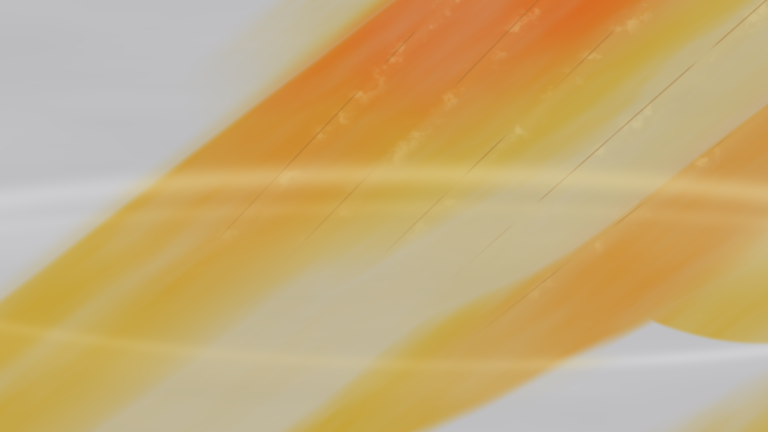
This background is drawn by a WebGL 1 fragment shader. Its source:

```glsl
precision highp float;
// Translucent orange and gold brush bands sweeping diagonally over pale grey.
// Band coverage is measured across (s) and along (t) the stroke; fine creases,
// streaked noise and curved horizontal light arcs are layered on top.

uniform vec2 u_resolution;

#define GREY vec3(0.745, 0.745, 0.755)
#define GOLD vec3(0.775, 0.640, 0.220)
#define ORANGE vec3(0.85, 0.39, 0.13)
#define CREAM vec3(0.89, 0.82, 0.60)
#define WHITE vec3(0.84, 0.84, 0.85)
#define STROKE_DIR vec2(0.793, 0.610)
#define STROKE_START vec2(0.0, 0.306)
#define GRAIN 0.65
#define CREASES 5

float hash(vec2 p) {
  vec3 q = fract(vec3(p.xyx) * 0.1031);
  q += dot(q, q.yzx + 33.33);
  return fract((q.x + q.y) * q.z);
}

float noise(vec2 p) {
  vec2 i = floor(p);
  vec2 f = fract(p);
  f = f * f * (3.0 - 2.0 * f);
  return mix(mix(hash(i), hash(i + vec2(1.0, 0.0)), f.x),
             mix(hash(i + vec2(0.0, 1.0)), hash(i + 1.0), f.x), f.y);
}

float fbm(vec2 p) {
  float sum = 0.0;
  float amp = 0.5;
  for (int i = 0; i < 4; i++) {
    sum += amp * noise(p);
    p = p * 2.03 + 7.1;
    amp *= 0.5;
  }
  return sum;
}

float bell(float x, float width) {
  x /= width;
  return exp(-x * x);
}

// Pigment coverage of all bands, 0 (bare grey) to 1 (full colour)
float coverage(vec2 p, float s, float t) {
  float streak = fbm(vec2(s * 15.0, t * 2.5)) - 0.47;
  float upper = smoothstep(0.4, 1.3, t);
  float rough = s + streak * 0.16;

  // Wide band with a crisp left edge and a feathered right edge
  float mainEnd = mix(0.38, 0.54, upper);
  float feather = mix(0.15, 0.08, upper);
  float mainBand = 0.88 * smoothstep(-0.012, 0.015, s)
                 * (1.0 - smoothstep(mainEnd - feather, mainEnd + feather, rough));
  mainBand *= 1.0 - 0.3 * bell(s - 0.15, 0.03) * (1.0 - smoothstep(0.3, 0.9, t));

  // Lower band, widening toward the right
  float lowStart = mix(0.65, 0.72, smoothstep(0.6, 1.25, t));
  float soft = mix(0.07, 0.012, smoothstep(0.6, 1.25, t));
  float lowEnd = 0.85 + 0.2 * (t - 0.6);
  float inside = 1.0 - smoothstep(lowEnd - 0.025, lowEnd + 0.012, s + streak * 0.03);
  float lowBand = 0.8 * inside
                * smoothstep(lowStart - soft, lowStart + soft, s + streak * soft);

  // Thin wash between the bands and a faint halo outside the left edge
  float wash = (0.30 + 0.14 * smoothstep(0.7, 1.3, t)) * smoothstep(-0.02, 0.02, s) * inside;
  float halo = 0.48 * smoothstep(-0.20, 0.0, rough) * smoothstep(0.55, 1.1, t)
             + 0.25 * smoothstep(-0.04, 0.0, s);
  halo *= 1.0 - smoothstep(0.0, 0.03, s);

  // Rounded gold patch at the right and soft gold in the lower corner
  float reach = 1.778 - p.x;
  float patchEdge = 0.203 + 0.74 * reach * reach;
  float goldPatch = 0.75 * smoothstep(-0.006, 0.008, p.y - patchEdge)
                  * smoothstep(-0.06, -0.02, s - lowEnd);
  float corner = 0.65 * smoothstep(1.46, 1.74, p.x - 1.8 * p.y + streak * 0.15);

  float ink = max(max(mainBand, lowBand), max(wash, halo));
  ink = max(ink, max(goldPatch, corner));
  return clamp(ink * (1.0 + GRAIN * streak), 0.0, 1.0);
}

void main() {
  vec2 p = gl_FragCoord.xy / u_resolution.y;
  float pixel = 1.0 / u_resolution.y;
  vec2 q = p - STROKE_START;
  float s = dot(q, vec2(STROKE_DIR.y, -STROKE_DIR.x));
  float t = dot(q, STROKE_DIR);

  // Pigment runs from gold at the bottom to hot orange at the top
  float heat = 0.85 * smoothstep(0.55, 0.98, p.y + 0.14 * (fbm(p * 5.0) - 0.5))
             * (1.0 - smoothstep(0.28, 0.48, s));
  heat = max(heat, 0.38 * smoothstep(0.1, 0.8, t) * (1.0 - smoothstep(0.15, 0.42, s)));
  heat = max(heat, 0.36 * smoothstep(0.66, 0.76, s) * smoothstep(0.4, 1.2, t)
                 * (1.0 - smoothstep(0.90, 1.02, s)));
  heat *= smoothstep(-0.03, 0.03, s);

  vec3 paper = GREY + 0.04 * (fbm(vec2(p.x * 1.5, p.y * 9.0)) - 0.5);
  vec3 color = mix(paper, mix(GOLD, ORANGE, heat), coverage(p, s, t));

  // Fanned creases: faint broken dark lines, a pale flank and scattered flecks
  for (int i = 0; i < CREASES; i++) {
    float k = float(i);
    float slant = 0.95 + 0.02 * k * k;
    float x = 1.03 + 0.2 * k + 0.016 * k * k - slant * (1.0 - p.y);
    float d = (p.x - x) / sqrt(1.0 + slant * slant);
    float shown = smoothstep(0.30, 0.65, p.y + 0.15 * step(3.5, k));
    float broken = smoothstep(0.25, 0.65, noise(vec2(t * 11.0, k * 5.0)));
    float line = 1.0 - smoothstep(0.0, 0.0012 + 1.2 * pixel, abs(d));
    float fleck = smoothstep(0.52, 0.74, fbm(p * vec2(26.0, 32.0) + k * 9.0))
                * bell(d - 0.012, 0.022);
    color = mix(color, CREAM, shown * (0.07 * bell(d - 0.012, 0.014) + 0.28 * fleck));
    color = mix(color, vec3(0.62, 0.40, 0.16), 0.33 * shown * line * broken);
  }

  // Curved light arcs, whiter over bare grey
  float c = p.x - 0.95;
  float high = p.y - 0.597 + 0.065 * c * c;
  float middle = p.y - 0.520 + 0.05 * c * c;
  float low = p.y - 0.155 - 0.075 * (p.x - 1.1) * (p.x - 1.1);
  float bare = max(1.0 - smoothstep(-0.06, 0.03, s), smoothstep(0.90, 1.0, s));
  float light = 0.48 * bell(high, 0.028) + 0.14 * bell(middle, 0.018)
              + (0.10 + 0.25 * bare) * bell(p.y - 0.46, 0.10)
              + (0.18 + 0.45 * smoothstep(1.1, 1.6, p.x)) * bell(low, 0.016)
              + 0.12 * bell(low + 0.035, 0.05);
  color = mix(color, mix(CREAM, WHITE, bare), min(light, 1.0));

  gl_FragColor = vec4(color, 1.0);
}
```
